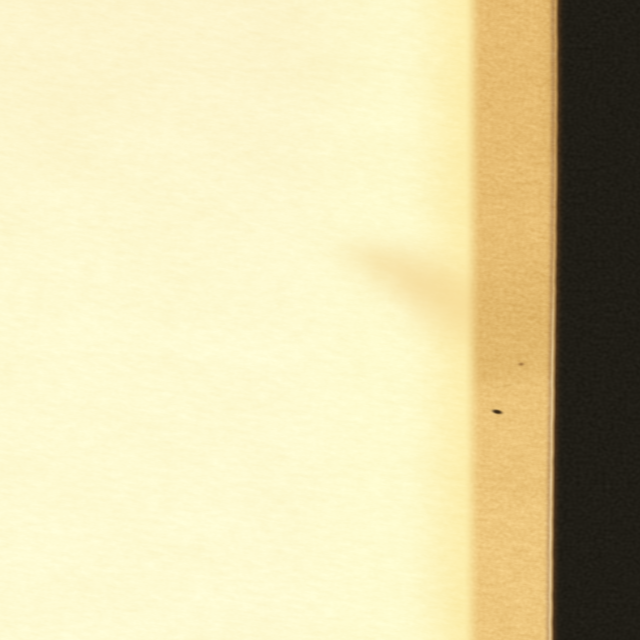
This texture is drawn by a Shadertoy shader. Its source:

```glsl
vec2 hashGradient(vec2 cell) {
    vec2 q = fract(cell * vec2(0.1031, 0.1137));
    q += dot(q, q.yx + 33.33);
    return 2.0 * fract((q.xx + q.yx) * q.yy * vec2(7.13, 9.71)) - 1.0;
}

float gradientNoise(vec2 p) {
    vec2 cell = floor(p), f = fract(p);
    vec2 w = f * f * f * (f * (f * 6.0 - 15.0) + 10.0);
    float a = dot(hashGradient(cell), f);
    float b = dot(hashGradient(cell + vec2(1, 0)), f - vec2(1, 0));
    float c = dot(hashGradient(cell + vec2(0, 1)), f - vec2(0, 1));
    float d = dot(hashGradient(cell + vec2(1, 1)), f - vec2(1, 1));
    return mix(mix(a, b, w.x), mix(c, d, w.x), w.y);
}

float fbm(vec2 p) {
    float sum = 0.0, amplitude = 0.6;
    for (int i = 0; i < 4; i++) {
        sum += amplitude * gradientNoise(p);
        p = mat2(1.9, 0.25, -0.25, 1.9) * p + 17.3;
        amplitude *= 0.6;
    }
    return sum;
}

// Soft elliptical spot, 1 at its centre
float spot(vec2 p, vec2 centre, float angle, vec2 radius) {
    float c = cos(angle), s = sin(angle);
    vec2 q = mat2(c, -s, s, c) * (p - centre) / radius;
    return exp(-dot(q, q));
}

void mainImage(out vec4 fragColor, in vec2 fragCoord) {
    vec2 uv = fragCoord / iResolution.xy;
    float pixel = 1.0 / iResolution.x;

    // Fibres lie nearly level and slope gently to the right
    vec2 along = vec2(uv.x, uv.y + 0.12 * uv.x);
    float fibre = fbm(along * vec2(40.0, 120.0));
    float mottle = fbm(along * vec2(5.0, 13.0) + 4.0);
    float grain = gradientNoise(uv * vec2(150.0, 190.0));

    // Pale sheet, warmer at the top and yellower beside the strip
    vec3 paper = mix(vec3(0.995, 0.979, 0.82), vec3(0.99, 0.958, 0.795), smoothstep(0.45, 1.0, uv.y));
    paper = mix(paper, vec3(0.995, 0.985, 0.80), 0.6 * smoothstep(0.4, 0.62, uv.x));
    paper = mix(paper, vec3(0.99, 0.93, 0.67), smoothstep(0.62, 0.745, uv.x));
    paper -= vec3(0.018, 0.038, 0.075) * (0.75 * fibre + 0.5 * mottle + 0.2 * grain);

    // Broad stain, faint at the left and widening towards the strip
    vec2 wobble = 0.012 * vec2(fbm(uv * 22.0), fbm(uv * 22.0 + 9.0));
    float tip = 0.36 * spot(uv + wobble, vec2(0.588, 0.594), -0.25, vec2(0.05, 0.027));
    float body = 0.62 * spot(uv + wobble, vec2(0.648, 0.561), -0.45, vec2(0.066, 0.043));
    float tail = 0.52 * spot(uv + wobble, vec2(0.715, 0.522), -0.6, vec2(0.07, 0.05));
    float stain = 1.0 - (1.0 - tip) * (1.0 - body) * (1.0 - tail);
    paper = mix(paper, vec3(0.95, 0.81, 0.53), 0.8 * stain);

    // Tan strip, a little lighter towards the bottom
    vec3 strip = mix(vec3(0.93, 0.78, 0.495), vec3(0.90, 0.735, 0.445), smoothstep(0.05, 0.9, uv.y));
    float shade = smoothstep(0.385, 0.43, uv.y - 0.15 * (uv.x - 0.8)) * smoothstep(0.66, 0.48, uv.y);
    strip -= vec3(0.035, 0.04, 0.045) * shade;
    strip -= 0.03 * smoothstep(0.835, 0.87, uv.x) * smoothstep(0.4, 0.9, uv.y);
    strip -= vec3(0.055, 0.07, 0.08) * (fibre + 0.4 * mottle + 0.7 * grain);
    strip -= 0.03 * spot(uv, vec2(0.788, 0.397), 0.18, vec2(0.03, 0.002));

    float stripEdge = 0.7395 + 0.002 * uv.y + 0.004 * fibre;
    vec3 color = mix(paper, strip, smoothstep(-0.016, 0.012, uv.x - stripEdge));

    // Dark specks
    float speck = spot(uv, vec2(0.777, 0.3565), -0.2, vec2(0.0085, 0.0036));
    color = mix(color, vec3(0.24, 0.17, 0.09), smoothstep(0.05, 1.0, speck));
    color = mix(color, vec3(0.50, 0.32, 0.15), 0.6 * spot(uv, vec2(0.8145, 0.431), 0.0, vec2(0.0045, 0.0025)));

    // Sheet edge: shaded border with a thin, broken pale rim on its lower part
    float sheetEdge = mix(0.863, 0.8705, smoothstep(0.0, 0.9, uv.y)) + 0.0008 * gradientNoise(vec2(uv.y * 60.0, 2.5));
    float toEdge = uv.x - sheetEdge;
    float lower = smoothstep(0.64, 0.45, uv.y) * (0.8 + 0.6 * gradientNoise(vec2(uv.y * 25.0, 7.5)));
    color -= vec3(0.14, 0.14, 0.07) * exp(-pow((toEdge + 0.006) / 0.0045, 2.0));
    color = mix(color, vec3(0.91, 0.82, 0.65), 0.65 * lower * exp(-pow((toEdge + 0.0035) / 0.0025, 2.0)));

    // Dark backing with a brown fringe at the edge
    vec3 backing = vec3(0.125, 0.115, 0.087) + 0.035 * grain + 0.02 * fibre;
    backing += vec3(0.17, 0.075, 0.005) * exp(-pow(max(toEdge, 0.0) / 0.007, 2.0));
    float blur = max(0.0038, pixel);
    color = mix(color, backing, smoothstep(-blur, blur, toEdge));

    fragColor = vec4(clamp(color, 0.0, 1.0), 1.0);
}
```
